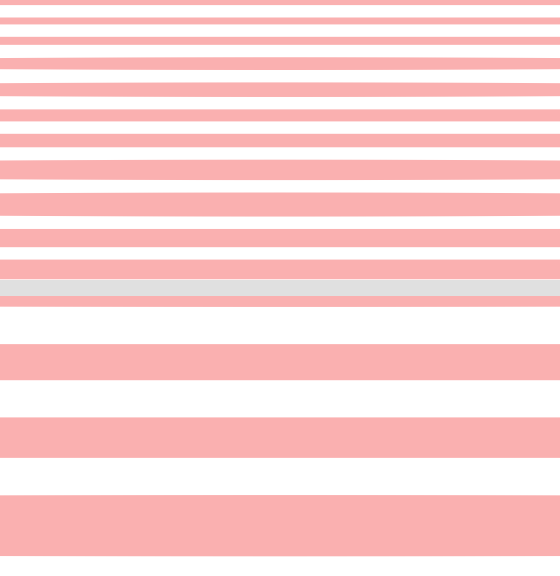
Top: the whole. Bottom: its middle third, enlarged.
Give the GLSL for this pattern, as a WebGL 2 fragment shader.

```glsl
#version 300 es
precision highp float;
// Eleven flat pink stripes on white, stacked from the top with equal gaps.
// Stripe heights grow downward; every second pair swells slightly mid-canvas.
// A loop accumulates the stripe positions and their antialiased coverage.

#define STRIPES 11
#define UNITS_HIGH 384.0 // canvas height in layout units
#define GAP 17.0         // white space between stripes
#define BULGE 1.1        // inward shift of a swelling edge at the sides
#define PINK vec3(0.98, 0.69, 0.69)
#define WHITE vec3(1.0)

uniform vec2 u_resolution;
out vec4 fragColor;

// Stripe heights from top to bottom, in layout units
const float HEIGHTS[STRIPES] = float[](
  7.0, 9.5, 11.0, 17.5, 20.0, 16.5, 18.5, 28.0, 33.0, 25.0, 27.0);

// Coverage of a horizontal band, smoothed over one pixel
float band(float y, float top, float bottom, float pixel) {
  float edgeDistance = min(y - top, bottom - y);
  return clamp(edgeDistance / pixel + 0.5, 0.0, 1.0);
}

void main() {
  vec2 uv = gl_FragCoord.xy / u_resolution;
  float y = (1.0 - uv.y) * UNITS_HIGH;
  float pixel = UNITS_HIGH / u_resolution.y;
  float side = 2.0 * uv.x - 1.0;
  float taper = BULGE * side * side;

  // Lay the stripes down from the top edge
  float top = 0.0;
  float coverage = 0.0;
  for (int i = 0; i < STRIPES; i++) {
    float bottom = top + HEIGHTS[i];
    bool swells = i > 0 && (i + 1) % 4 < 2;
    float inset = swells ? taper : 0.0;
    // The first stripe runs off the canvas
    float upper = i == 0 ? -pixel : top + inset;
    coverage = max(coverage, band(y, upper, bottom - inset, pixel));
    top = bottom + GAP;
  }

  fragColor = vec4(mix(WHITE, PINK, coverage), 1.0);
}
```
